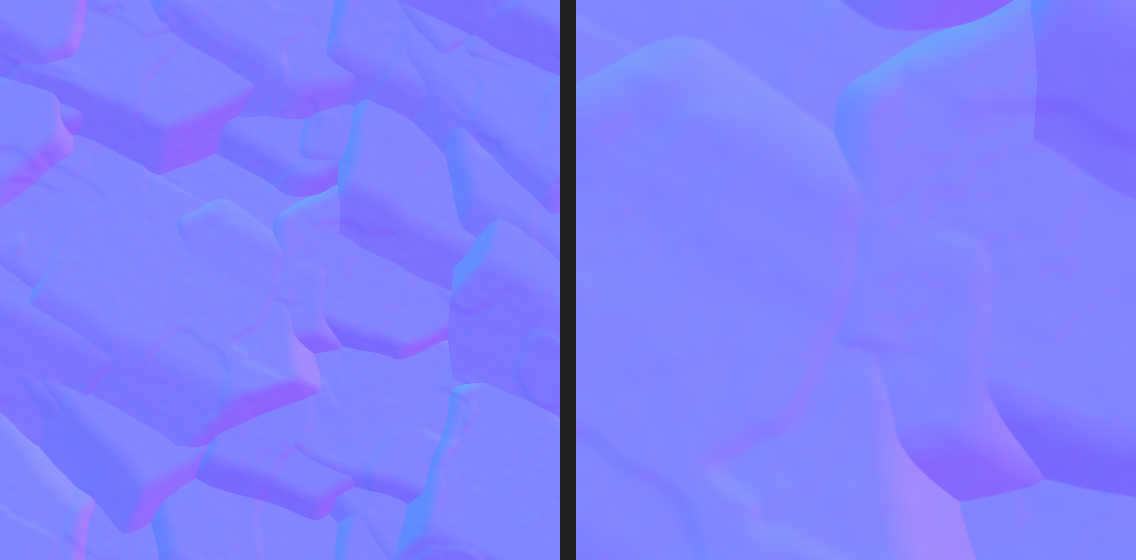
Left: the whole. Right: its middle third, enlarged.
Write a Shadertoy shader that draws this texture map.

```glsl
// Tileable normal map of overlapping, slanted rock slabs.
// Each slab is a tilted plane with six bevelled sides; the highest slab wins.
// Heights carry their slope along, as vec3(height, slope x, slope y).

const vec2 CELLS = vec2(5.0, 5.0);          // slabs per tile
const float JITTER = 0.8;                   // scatter of slab centres, in cells
const vec2 SLAB_RADII = vec2(0.205, 0.118); // half length and half width
const vec2 SLAB_AXIS = vec2(0.814, -0.581); // direction of the long axis
const float BASE_RANGE = 0.017;             // spread of slab heights
const vec2 FACE_TILT = vec2(0.024, 0.036);  // mean fall of the faces, up and right
const vec2 TILT_RANGE = vec2(0.03, 0.035);  // variation of that fall
const float BEVEL_SLOPE = 0.22;
const float BEVEL_ROUND = 0.0028;           // softness of the bevels
const float CREASE_ROUND = 0.00022;         // softness where slabs meet
const float WARP = 0.024;                   // waviness of the outlines
const float LEDGE_SLOPE = 0.085;
const float LEDGE_WIDTH = 0.0065;
const float SWELL_HEIGHT = 0.0014;
const float GRAIN_HEIGHT = 0.00045;
const mat2 TURN = mat2(2.0, 1.0, -1.0, 2.0); // whole numbers keep noise tiling

// Integer hash giving three values from 0 to 1
vec3 hash3(vec2 cell, float seed) {
    uvec3 v = uvec3(ivec3(vec3(cell, seed))) * 1664525u + 1013904223u;
    v.x += v.y * v.z; v.y += v.z * v.x; v.z += v.x * v.y;
    v ^= v >> 16u;
    v.x += v.y * v.z; v.y += v.z * v.x; v.z += v.x * v.y;
    return vec3(v >> 8u) / 16777216.0;
}

// Three channels of wrapping value noise
vec3 noise3(vec2 p, float freq, float seed) {
    vec2 q = TURN * p * freq, i = floor(q), f = q - i;
    f = f * f * (3.0 - 2.0 * f);
    float period = freq * 5.0;
    vec2 a = mod(i, period), b = mod(i + 1.0, period);
    // Points one tile apart share a hash through this lattice code
    return mix(mix(hash3(a, seed), hash3(vec2(b.x, a.y), seed), f.x),
               mix(hash3(vec2(a.x, b.y), seed), hash3(b, seed), f.x), f.y);
}

// Lattice point of the turned grid, reduced to one tile
vec2 wrapTurned(vec2 i, float freq) {
    vec2 tile = floor((i * TURN + 0.5) / (5.0 * freq));
    return i - TURN * tile * freq + 4.0 * freq;
}

// One channel of wrapping value noise on a turned grid, with its slope
vec3 noiseSlope(vec2 p, float freq, float seed) {
    vec2 q = TURN * p * freq, i = floor(q), f = q - i;
    vec2 u = f * f * f * (f * (f * 6.0 - 15.0) + 10.0);
    vec2 du = 30.0 * f * f * (f - 1.0) * (f - 1.0) * freq;
    float a = hash3(wrapTurned(i, freq), seed).x;
    float b = hash3(wrapTurned(i + vec2(1.0, 0.0), freq), seed).x;
    float c = hash3(wrapTurned(i + vec2(0.0, 1.0), freq), seed).x;
    float d = hash3(wrapTurned(i + 1.0, freq), seed).x;
    float twist = a - b - c + d;
    return vec3(a + (b - a) * u.x + (c - a) * u.y + twist * u.x * u.y,
                (du * (vec2(b - a, c - a) + twist * u.yx)) * TURN);
}

// Rounded maximum of two heights; the slopes blend with the same weight
vec3 smoothMax(vec3 a, vec3 b, float k) {
    float t = clamp(0.5 + 0.5 * (a.x - b.x) / k, 0.0, 1.0);
    return mix(b, a, t) + vec3(k * t * (1.0 - t), 0.0, 0.0);
}

// Drop below the slab face caused by its sides; stops once it is hidden
vec3 bevelDrop(vec2 d, vec3 shape, float hiddenDrop) {
    vec3 drop = vec3(0.0);
    float size = mix(0.7, 1.2, shape.x);
    for (int k = 0; k < 6; k++) {
        vec3 vary = fract(shape * 7.0 + float(k) * vec3(0.618, 0.382, 0.755)) - 0.5;
        float angle = 0.96 + float(k) * 1.0472 + 0.5 * vary.x;
        vec2 n = vec2(cos(angle), sin(angle));
        vec2 local = vec2(dot(n, SLAB_AXIS), n.x * SLAB_AXIS.y - n.y * SLAB_AXIS.x);
        float offset = size * length(SLAB_RADII * local) * (1.0 + 0.35 * vary.y);
        // The ends are steeper than the long sides
        float steep = BEVEL_SLOPE * (0.75 + 0.5 * abs(local.x) + 0.4 * vary.z);
        drop = smoothMax(drop, steep * vec3(dot(d, n) - offset, n), BEVEL_ROUND);
        if (drop.x > hiddenDrop) break;
    }
    return drop;
}

// Highest slab at a point
vec3 slabs(vec2 p) {
    vec2 cell = floor(p * CELLS);
    vec3 best = vec3(-1.0, 0.0, 0.0);
    for (int k = 0; k < 9; k++) {
        vec2 id = cell + vec2(k % 3 - 1, k / 3 - 1);
        vec3 place = hash3(mod(id, CELLS), 11.0);
        vec3 shape = fract(place.yzx * 37.0 + place * 11.0);
        vec2 d = p - (id + 0.5 + JITTER * (place.xy - 0.5)) / CELLS;
        vec2 tilt = FACE_TILT + TILT_RANGE * (shape.zx - 0.5);
        vec3 face = vec3(BASE_RANGE * place.z - dot(d, tilt), -tilt);
        float hiddenDrop = face.x - best.x + CREASE_ROUND;
        if (hiddenDrop > 0.0)
            best = smoothMax(best, face - bevelDrop(d, shape, hiddenDrop), CREASE_ROUND);
    }
    return best;
}

// Slope of a faint curved step along a contour of noise
vec2 ledge(vec2 p, float freq, float seed) {
    vec3 n = noiseSlope(p, freq, seed) + 0.25 * noiseSlope(p, freq * 3.0, seed + 1.0);
    float steepness = max(length(n.yz), 0.7);
    float away = (n.x - 0.62) / steepness / LEDGE_WIDTH;
    return LEDGE_SLOPE * n.yz / steepness * exp(-away * away);
}

void mainImage(out vec4 fragColor, in vec2 fragCoord) {
    vec2 uv = fragCoord / iResolution.xy;
    vec3 bend = noise3(uv, 3.0, 1.0) + 0.4 * (noise3(uv, 8.0, 3.0) - 0.5);
    vec2 p = uv + WARP * (bend.xy - 0.5);
    vec2 slope = slabs(p).yz;
    // Ledges fade in and out across the faces
    slope += smoothstep(0.4, 0.65, bend.z) * ledge(p, 2.0, 31.0);
    slope -= smoothstep(0.6, 0.35, bend.z) * ledge(p, 3.0, 41.0);
    // Broad swell, then grain in two sizes
    slope += SWELL_HEIGHT * noiseSlope(p, 3.0, 51.0).yz;
    slope += GRAIN_HEIGHT * (noiseSlope(uv, 13.0, 61.0).yz
                             + 0.45 * noiseSlope(uv, 34.0, 62.0).yz);
    vec2 normal = -slope / sqrt(1.0 + dot(slope, slope));
    fragColor = vec4(0.5 + 0.5 * normal, 1.0, 1.0);
}
```
